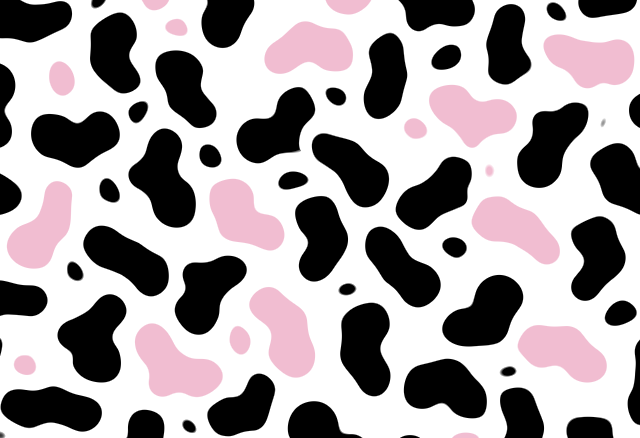
Reproduce this pattern procedurally as a Shadertoy shader.

```glsl
const vec3 PAPER = vec3(1.0);
const vec3 INK = vec3(0.0);
const vec3 PINK = vec3(0.945, 0.74, 0.82);

vec4 hash42(vec2 p) {
    vec4 q = fract(p.xyxy * vec4(0.1031, 0.1030, 0.0973, 0.1099));
    q += dot(q, q.wzxy + 33.33);
    return fract((q.xxyz + q.yzzw) * q.zywx);
}

float smin(float a, float b, float k) {
    float h = max(k - abs(a - b), 0.0);
    return min(a, b) - h * h / (4.0 * k);
}

float smax(float a, float b, float k) {
    return -smin(-a, -b, k);
}

vec2 polar(float angle) {
    return vec2(cos(angle), sin(angle));
}

// Lobe running from the origin to tip, swelling towards its end
float arm(vec2 p, vec2 tip, float radius) {
    float h = clamp(dot(p, tip) / dot(tip, tip), 0.0, 1.0);
    return length(p - tip * h) - mix(0.17, radius, smoothstep(0.0, 1.0, h));
}

// Large patch: two bent arms, sometimes with a third lobe at the joint
float patchShape(vec2 p, vec2 id) {
    vec4 r = hash42(id + 57.0);
    vec4 s = hash42(id + 131.0);
    float turn = 1.5708 * mod(id.x + id.y, 2.0) + (r.x - 0.5) * 1.5;
    float bend = mix(0.1, 0.75, r.y) * (s.w < 0.5 ? -1.0 : 1.0);
    vec2 a = polar(turn + bend) * mix(0.29, 0.39, r.z);
    vec2 b = -polar(turn - bend) * mix(0.29, 0.39, r.w);
    p -= (s.xy - 0.5) * 0.24 - (a + b) / 3.0;
    float d = smin(arm(p, a, mix(0.18, 0.32, s.z)),
                   arm(p, b, mix(0.31, 0.19, s.z * s.z)), 0.2);
    if (s.x + s.y > 1.25) {
        vec2 side = -normalize(a + b) * 0.22;
        d = smin(d, arm(p, side, 0.16), 0.15);
    }
    return d;
}

// Small spot: a disc cut to a dome or a rounded wedge
float spotShape(vec2 p, vec2 id) {
    vec4 r = hash42(id + 211.0);
    if (r.x > 0.7) return 1.0;
    p -= (r.yz - 0.5) * 0.12;
    vec2 axis = polar(6.2832 * r.w);
    p = vec2(dot(p, axis), dot(p, vec2(-axis.y, axis.x)));
    float slope = fract(r.w * 7.0) * 0.9;
    float cut = (sqrt(p.x * p.x + 0.008) * slope + p.y) / sqrt(1.0 + slope * slope);
    return smax(length(p) - 0.23, cut - 0.11, 0.12);
}

// One patch in every block of two by two is pink
bool pinkPatch(vec2 id) {
    float chosen = floor(4.0 * hash42(floor(id / 2.0) + 83.0).x);
    return chosen == mod(id.x, 2.0) + 2.0 * mod(id.y, 2.0);
}

void mainImage(out vec4 fragColor, in vec2 fragCoord) {
    // Five cells per canvas height, on a tilted grid
    float scale = 5.0 / iResolution.y;
    vec2 p = mat2(0.92, 0.39, -0.39, 0.92) * fragCoord * scale + 20.0;
    vec2 cell = floor(p);

    // Nearest shape, and a soft distance to all the others
    float nearest = 5.0, rest = 1e-9;
    bool pink = false;
    for (int y = -1; y <= 1; y++)
    for (int x = -1; x <= 1; x++) {
        vec2 id = cell + vec2(x, y);
        for (int kind = 0; kind < 2; kind++) {
            bool large = kind == 0;
            float d = large ? patchShape(p - id - 0.5, id) : spotShape(p - id, id);
            rest += exp(-max(d, nearest) / 0.06);
            if (d < nearest) {
                nearest = d;
                pink = large ? pinkPatch(id) : hash42(id + 307.0).x < 0.25;
            }
        }
    }
    float others = -0.06 * log(rest);

    // Trim neighbours apart to leave a rounded gap
    float d = smax(nearest, 0.5 * (nearest - others) + 0.065, 0.15);
    float cover = clamp(0.5 - d / scale, 0.0, 1.0);
    fragColor = vec4(mix(PAPER, pink ? PINK : INK, cover), 1.0);
}
```
